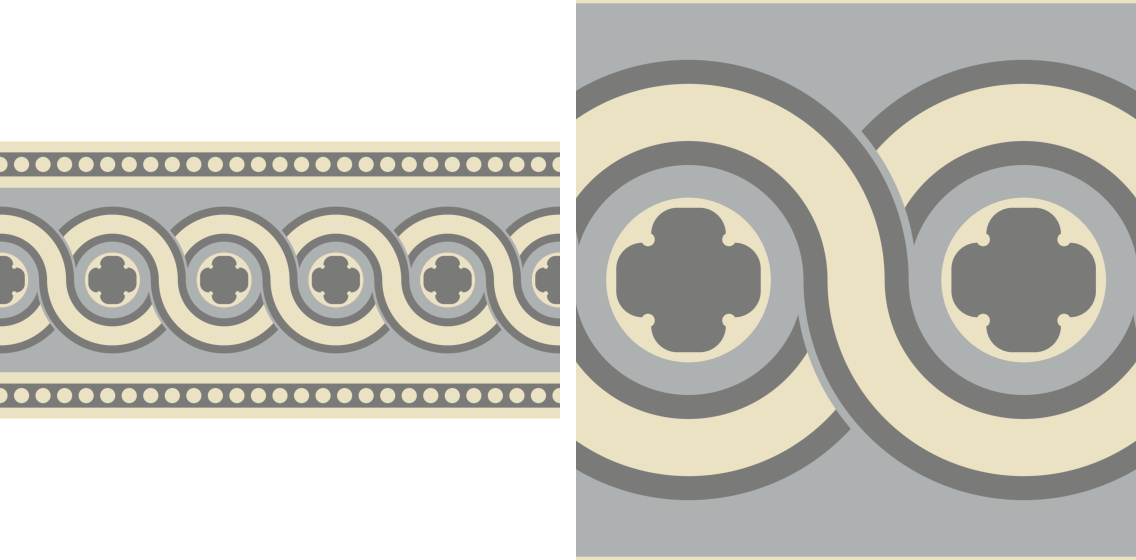
Left, the full canvas; right, a detail of the centre.
A three.js fragment shader for this pattern:

```glsl
// Horizontal guilloche border: interlaced ribbons around quatrefoils, between beaded edge bands.
varying vec2 vUv;

const vec3 WHITE = vec3(1.0);
const vec3 CREAM = vec3(0.918, 0.888, 0.762);
const vec3 GREY = vec3(0.682, 0.694, 0.698);
const vec3 DARK = vec3(0.480, 0.480, 0.475);
const float PERIOD = 0.1995;

// Antialiased coverage of the inside of a signed distance
float fill(float d) {
  float w = 0.75 * fwidth(vUv.x);
  return 1.0 - smoothstep(-w, w, d);
}

float roundBox(vec2 p, vec2 halfSize, float r) {
  vec2 q = abs(p) - halfSize + r;
  return length(max(q, 0.0)) + min(max(q.x, q.y), 0.0) - r;
}

// Dark-edged cream ribbon, d measured from its centre line
vec3 ribbon(vec3 color, float d) {
  color = mix(color, DARK, fill(abs(d) - 0.0313));
  return mix(color, CREAM, fill(abs(d) - 0.0170));
}

// Four-lobed cross with small round notches on the diagonals
float quatrefoil(vec2 p) {
  p = abs(p);
  float lobes = min(roundBox(p, vec2(0.0222, 0.0430), 0.0156),
                    roundBox(p, vec2(0.0430, 0.0222), 0.0156));
  return max(lobes, 0.0040 - length(p - 0.0241));
}

void main() {
  vec2 p = vec2(vUv.x - 0.0013, vUv.y - 0.5);
  float h = abs(p.y);

  // Stacked bands, mirrored about the middle
  vec3 color = mix(WHITE, CREAM, fill(h - 0.2474));
  color = mix(color, DARK, fill(h - 0.2279));
  color = mix(color, CREAM, fill(h - 0.1849));
  color = mix(color, GREY, fill(h - 0.1647));

  // Rows of beads
  float beadX = (fract(vUv.x * 26.0 + 0.5) - 0.5) / 26.0;
  color = mix(color, CREAM, fill(length(vec2(beadX, h - 0.2064)) - 0.0135));

  // Each cell lies between two ring centres; its lower half is the upper one turned by 180 degrees
  float x = mod(p.x, PERIOD);
  vec2 q = vec2(p.y > 0.0 ? x : PERIOD - x, h);
  float over = length(q) - 0.5 * PERIOD;
  float under = length(q - vec2(PERIOD, 0.0)) - 0.5 * PERIOD;
  color = ribbon(color, under);
  color = mix(color, GREY, fill(abs(over) - 0.0360));
  color = ribbon(color, over);

  // Medallion at every ring centre
  vec2 m = vec2(mod(p.x + 0.5 * PERIOD, PERIOD) - 0.5 * PERIOD, p.y);
  color = mix(color, CREAM, fill(length(m) - 0.0490));
  color = mix(color, DARK, fill(quatrefoil(m)));

  gl_FragColor = vec4(color, 1.0);
}
```
